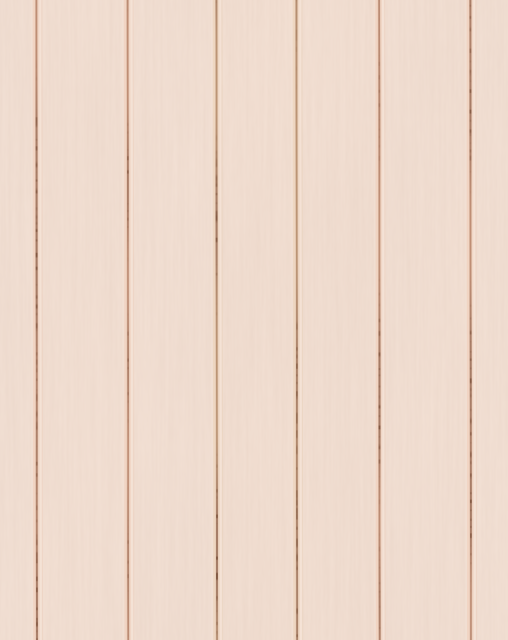
This texture is drawn by a WebGL 2 fragment shader. Its source:

```glsl
#version 300 es
precision highp float;

uniform vec2 u_resolution;
out vec4 fragColor;

float hash(float n) {
    return fract(sin(n * 91.73 + 4.1) * 437.585);
}

vec2 gradientAt(vec2 cell) {
    float angle = 6.2832 * fract(sin(dot(cell, vec2(127.1, 311.7))) * 43758.5);
    return vec2(cos(angle), sin(angle));
}

float gradientNoise(vec2 p) {
    vec2 i = floor(p), f = p - i;
    vec2 u = f * f * f * (f * (f * 6.0 - 15.0) + 10.0);
    vec2 e = vec2(0.0, 1.0);
    float low = mix(dot(gradientAt(i), f), dot(gradientAt(i + e.yx), f - e.yx), u.x);
    float high = mix(dot(gradientAt(i + e), f - e), dot(gradientAt(i + e.yy), f - e.yy), u.x);
    return mix(low, high, u.y);
}

// Seams are nearly evenly spaced, with slightly uneven plank widths
float seamPosition(float i) {
    float turn = 1.5708 * i;
    return (i + 0.5) / 6.0 + 0.0025 * sin(turn) - 0.0085 * cos(turn) + 0.002 * i - 0.0026;
}

// Antialiased band of given half width around d = 0
float band(float d, float halfWidth, float pixel) {
    return clamp((halfWidth - abs(d)) / pixel + 0.5, 0.0, 1.0);
}

void main() {
    vec2 uv = gl_FragCoord.xy / u_resolution;
    float pixel = 1.0 / u_resolution.x;

    // Nearest seam and the plank this point lies on
    float d = 1.0, seam = 0.0, plank = 0.0;
    for (float i = 0.0; i < 6.0; i++) {
        float sway = 0.0006 * gradientNoise(vec2(i * 7.3, uv.y * 3.0)) - 0.0012 * (uv.y - 0.5);
        float offset = uv.x - seamPosition(i) - sway;
        plank += step(0.0, offset);
        if (abs(offset) < abs(d)) {
            d = offset;
            seam = i;
        }
    }
    plank = mod(plank, 6.0);

    // Painted wood with fine vertical grain
    vec3 color = vec3(0.938, 0.862, 0.812);
    color += (hash(plank) - 0.5) * vec3(0.002, 0.006, 0.010);
    float grain = 0.011 * gradientNoise(vec2(uv.x * 190.0, uv.y * 7.0 + plank * 5.7))
                + 0.009 * gradientNoise(vec2(uv.x * 85.0, uv.y * 3.0 + plank * 9.1))
                + 0.006 * gradientNoise(vec2(uv.x * 200.0, uv.y * 45.0));
    color += grain * vec3(0.8, 1.0, 1.1);
    color += 0.008 * gradientNoise(uv * vec2(5.0, 2.0) + 3.7);

    // Rounded bead: peach shading, pale ridge and a faint outer groove
    float warm = 0.5 + 0.5 * cos(1.5708 * seam - 0.785);
    vec3 peach = mix(vec3(0.925, 0.835, 0.735), vec3(0.95, 0.82, 0.75), warm);
    color = mix(color, peach, 0.75 * band(d + 0.0045, 0.0030, pixel));
    color = mix(color, peach, 0.55 * band(d - 0.0035, 0.0022, pixel));
    color = mix(color, vec3(0.965, 0.895, 0.845), 0.7 * band(d - 0.0075, 0.0018, pixel));
    color = mix(color, peach * 0.98, 0.5 * band(d - 0.0110, 0.0010, pixel));
    color = mix(color, vec3(0.955, 0.885, 0.835), 0.5 * band(d + 0.0095, 0.0015, pixel));

    // Dark gap, with worn stretches and small ticks along its length
    float wear = smoothstep(-0.3, 0.4, gradientNoise(vec2(seam * 5.37 + 0.4, uv.y * 4.0)));
    float tick = smoothstep(0.05, 0.35, gradientNoise(vec2(seam * 3.71 + 0.3, uv.y * 95.0)));
    vec3 gap = mix(vec3(0.73, 0.59, 0.46), vec3(0.75, 0.55, 0.46), warm);
    gap = mix(gap, vec3(0.62, 0.46, 0.38), wear * 0.8);
    gap -= 0.14 * tick * wear;
    color = mix(color, vec3(0.86, 0.73, 0.64), 0.7 * band(d, 0.0028, pixel));
    color = mix(color, gap, band(d, 0.0016 + 0.0003 * wear, pixel));

    fragColor = vec4(color, 1.0);
}
```
